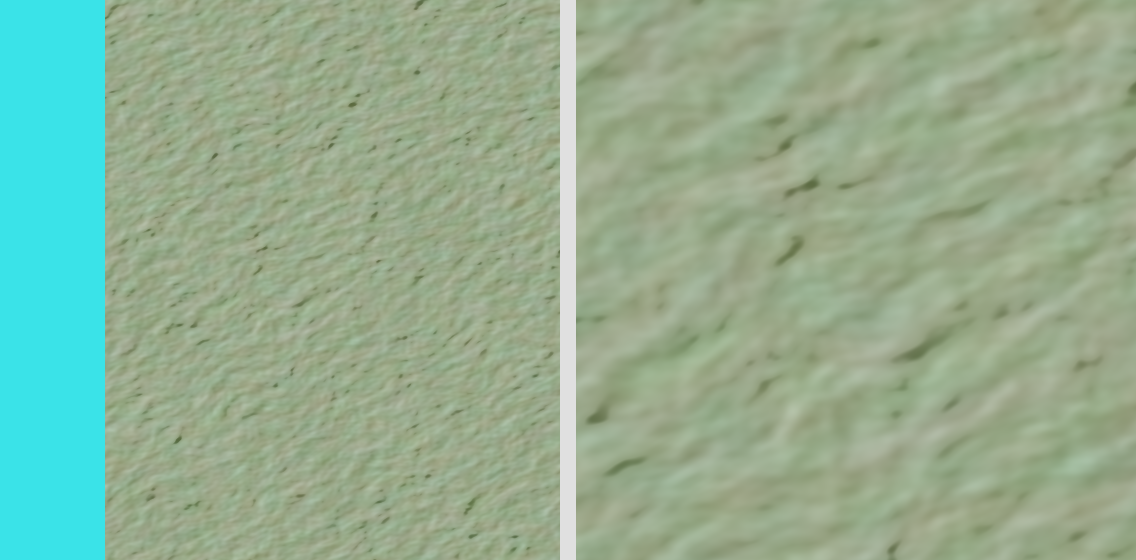
Left: the whole. Right: its middle third, enlarged.
Write a Shadertoy shader that draws this texture.

```glsl
#define BAND_WIDTH 0.1875
#define BAND_COLOR vec3(0.227, 0.890, 0.910)
#define PAPER_COLOR vec3(0.602, 0.663, 0.541)
#define GRAIN_FREQ vec2(25.0, 46.0)
#define GRAIN_ANGLE 0.40
#define RELIEF_CONTRAST 0.10
#define CREASE_DEPTH 0.17
#define TINT_AMOUNT 0.045

vec2 hashGradient(vec2 cell) {
    vec3 q = fract(cell.xyx * vec3(0.1031, 0.1030, 0.0973));
    q += dot(q, q.yzx + 33.33);
    float angle = 6.28318 * fract((q.x + q.y) * q.z);
    return vec2(cos(angle), sin(angle));
}

float gradientNoise(vec2 p) {
    vec2 i = floor(p), f = p - i;
    vec2 u = f * f * f * (f * (f * 6.0 - 15.0) + 10.0);
    vec2 e = vec2(1.0, 0.0);
    float a = dot(hashGradient(i), f);
    float b = dot(hashGradient(i + e), f - e);
    float c = dot(hashGradient(i + e.yx), f - e.yx);
    float d = dot(hashGradient(i + e.xx), f - e.xx);
    return mix(mix(a, b, u.x), mix(c, d, u.x), u.y);
}

mat2 rotation(float angle) {
    float c = cos(angle), s = sin(angle);
    return mat2(c, -s, s, c);
}

// Pressed paper fibres: octaves of stretched noise
float paperHeight(vec2 p) {
    float height = 0.0, amplitude = 1.0;
    for (int i = 0; i < 3; i++) {
        height += amplitude * gradientNoise(p);
        p = rotation(0.25) * p * 1.9 + 17.3;
        amplitude *= 0.5;
    }
    return height;
}

vec3 paper(vec2 uv) {
    // Grain runs up to the right, with a gentle waver
    vec2 waver = vec2(gradientNoise(uv * 9.0), gradientNoise(uv * 9.0 + 40.0));
    vec2 p = rotation(GRAIN_ANGLE) * (uv + 0.012 * waver) * GRAIN_FREQ + 60.0;

    // Side light turns the height into relief
    vec2 towardLight = vec2(-0.12, 0.28);
    float relief = paperHeight(p) - paperHeight(p + towardLight);

    // Sparse dark creases in the steepest shadows
    float patches = smoothstep(-0.1, 0.4, gradientNoise(uv * 14.0 + 5.0));
    float crease = smoothstep(0.28, 0.65, -relief) * patches;

    // Warm, green and bluish mottling
    float warmth = gradientNoise(p * 0.85 + 90.0);
    float coolness = gradientNoise(p * 0.7 + 150.0) + 0.8 * relief;
    float cloud = gradientNoise(uv * 6.0 + 30.0);

    vec3 color = PAPER_COLOR + RELIEF_CONTRAST * relief;
    color += TINT_AMOUNT * warmth * vec3(1.0, -0.35, 0.1);
    color += TINT_AMOUNT * coolness * vec3(0.1, 0.25, 1.0);
    color += 0.015 * cloud;
    return color - CREASE_DEPTH * crease * vec3(1.0, 0.95, 1.05);
}

void mainImage(out vec4 fragColor, in vec2 fragCoord) {
    vec2 uv = fragCoord / iResolution.y;
    float x = fragCoord.x / iResolution.x;
    float edge = 0.5 / iResolution.x;
    float paperMask = smoothstep(BAND_WIDTH - edge, BAND_WIDTH + edge, x);
    fragColor = vec4(mix(BAND_COLOR, paper(uv), paperMask), 1.0);
}
```
